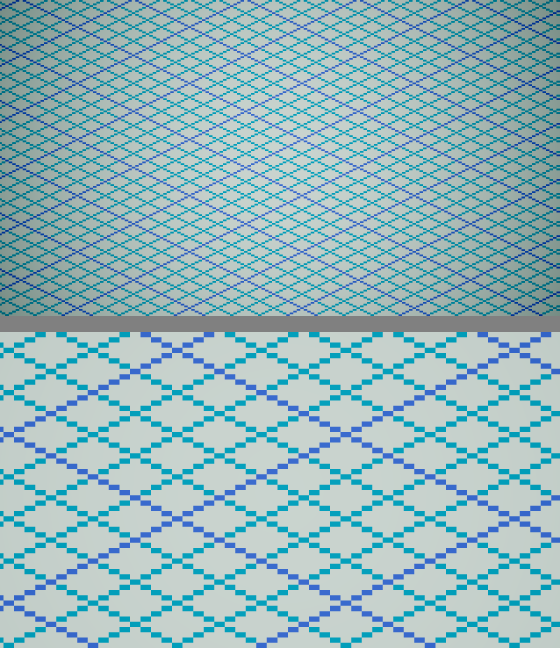
Top, the full canvas; bottom, a detail of the centre.
This pattern is drawn by a Shadertoy shader. Its source:

```glsl
// Stepped diamond lattice on a coarse grid of square cells: thin teal lines
// with every fourth one blue, over pale grey, darkened toward the corners.
// Each line is a run of two-cell dashes found with mod; edges are supersampled.

#define ROWS 180.0                      // cells down the canvas
#define DASH 2.0                        // cells per step of a line
#define SMALL_PERIOD 16.0               // cells across a teal diamond
#define LARGE_PERIOD 64.0               // cells across a blue diamond
#define CROSSING vec2(171.0, 4.0)       // cell where two blue lines meet
#define GROUND vec3(0.79, 0.83, 0.81)
#define TEAL vec3(0.02, 0.63, 0.74)
#define BLUE vec3(0.23, 0.42, 0.81)
#define SHADE vec3(0.32, 0.275, 0.285)  // vignette loss per squared radius
#define SAMPLES 4                       // subsamples per pixel side

// 1 where a cell lies on either rising or falling line of the lattice
float lattice(vec2 cell, float period) {
    vec2 diagonals = vec2(cell.x + DASH * cell.y, cell.x - DASH * cell.y);
    vec2 phase = mod(diagonals + 0.5, period);
    return min(phase.x, phase.y) < DASH ? 1.0 : 0.0;
}

vec3 weave(vec2 p) {
    vec2 cell = floor(p * ROWS) - CROSSING;
    vec3 color = mix(GROUND, TEAL, lattice(cell, SMALL_PERIOD));
    return mix(color, BLUE, lattice(cell, LARGE_PERIOD));
}

void mainImage(out vec4 fragColor, in vec2 fragCoord) {
    // Average a regular grid of points inside the pixel
    vec3 color = vec3(0.0);
    for (int j = 0; j < SAMPLES; j++) {
        for (int i = 0; i < SAMPLES; i++) {
            vec2 offset = (vec2(i, j) + 0.5) / float(SAMPLES) - 0.5;
            color += weave((fragCoord + offset) / iResolution.y);
        }
    }
    color /= float(SAMPLES * SAMPLES);

    // Vignette
    vec2 q = (fragCoord - 0.5 * iResolution.xy) / iResolution.y;
    color -= SHADE * dot(q, q);
    fragColor = vec4(clamp(color, 0.0, 1.0), 1.0);
}
```
